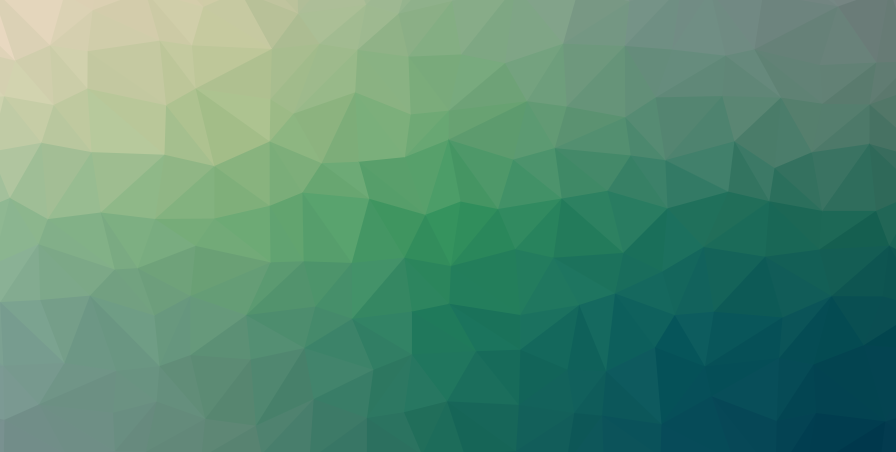
A Shadertoy shader for this background:

```glsl
// Low-poly backdrop: a jittered grid is split into flat triangles.
// Each triangle takes one colour at its centroid, from a horizontal colour
// ramp (cream, green, grey) plus a vertical shift towards deep teal.

#define ROWS 8.8            // grid cells over the canvas height
#define JITTER vec2(.66, .58) // vertex scatter, in cells
#define FACET_CONTRAST .024 // random brightness between facets
#define SEED vec2(17., 43.) // picks another mesh

// Colours along the top, left to right
const vec3 ACROSS[5] = vec3[5](
    vec3(.91, .84, .75), vec3(.80, .79, .64), vec3(.545, .686, .537),
    vec3(.463, .565, .537), vec3(.443, .494, .490));

// Colour shift, top to bottom
const vec3 DOWN[5] = vec3[5](
    vec3(0), vec3(-.110, -.024, -.078), vec3(-.345, -.114, -.173),
    vec3(-.427, -.216, -.173), vec3(-.440, -.275, -.190));

vec3 ramp(vec3 stops[5], float t) {
    t = clamp(t, 0., 1.) * 4.;
    int i = min(int(t), 3);
    return mix(stops[i], stops[i + 1], t - float(i));
}

vec2 hash2(vec2 p) {
    vec3 q = fract(p.xyx * vec3(.1031, .1030, .0973));
    q += dot(q, q.yzx + 33.33);
    return fract((q.xx + q.yz) * q.zy);
}

vec2 vertex(vec2 cell) {
    return cell + (hash2(cell + SEED) - .5) * JITTER;
}

float cross2(vec2 a, vec2 b) { return a.x * b.y - a.y * b.x; }

float area(vec2 a, vec2 b, vec2 c) { return cross2(b - a, c - a); }

// Distance to the inner side of the line from a to b
float side(vec2 p, vec2 a, vec2 b) {
    return cross2(b - a, p - a) / max(length(b - a), 1e-4);
}

// Facet colour times coverage in rgb, coverage in a
vec4 facet(vec2 p, vec2 a, vec2 b, vec2 c, float pixel, float aspect) {
    float inside = min(side(p, a, b), min(side(p, b, c), side(p, c, a)));
    float coverage = clamp(inside / pixel + .5, 0., 1.);
    vec2 centre = (a + b + c) / 3.;
    vec2 uv = centre / (ROWS * vec2(aspect, 1.));
    vec3 colour = ramp(ACROSS, uv.x) + ramp(DOWN, uv.y);
    colour += (hash2(centre * 37.).x - .5) * FACET_CONTRAST;
    return vec4(max(colour, 0.), 1.) * coverage;
}

void mainImage(out vec4 fragColor, in vec2 fragCoord) {
    // Grid space, with y running down from the top edge
    float aspect = iResolution.x / iResolution.y;
    float pixel = ROWS / iResolution.y;
    vec2 p = vec2(fragCoord.x, iResolution.y - fragCoord.y) * pixel;
    vec4 sum = vec4(0);

    // Blend the facets of the nearby quads by coverage
    for (int j = -1; j <= 1; j++)
    for (int i = -1; i <= 1; i++) {
        vec2 cell = floor(p) + vec2(i, j);
        vec2 a = vertex(cell), b = vertex(cell + vec2(1, 0));
        vec2 c = vertex(cell + vec2(1, 1)), d = vertex(cell + vec2(0, 1));

        // Split along the diagonal that leaves no sliver
        float splitAC = min(area(a, b, c), area(a, c, d));
        float splitBD = min(area(a, b, d), area(b, c, d));
        if (splitAC > splitBD) {
            sum += facet(p, a, b, c, pixel, aspect);
            sum += facet(p, a, c, d, pixel, aspect);
        } else {
            sum += facet(p, a, b, d, pixel, aspect);
            sum += facet(p, b, c, d, pixel, aspect);
        }
    }
    fragColor = vec4(sum.rgb / max(sum.a, 1e-3), 1.);
}
```
